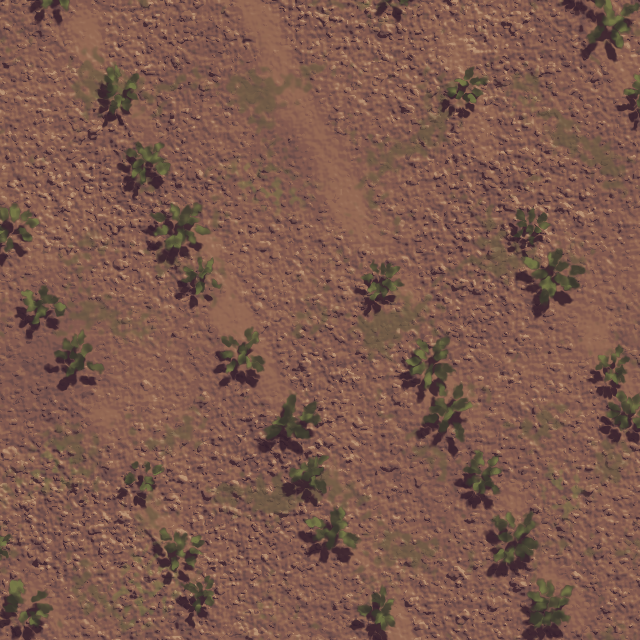
Reproduce this texture procedurally as a WebGL 2 fragment shader.

```glsl
#version 300 es
precision highp float;

uniform vec2 u_resolution;
out vec4 fragColor;

#define ROW_GAP 0.276
#define ROW_SLANT 0.52
#define ROW_START 0.345
#define PLANT_GAP 0.1
#define PLANT_REACH 0.036
#define LEAF_SIZE vec2(0.0135, 0.0075)
#define SHADOW_SHIFT vec2(0.011, 0.023)
#define LIGHT_DIR vec2(0.55, 0.835)
#define BARE_ROW 2.0
#define BARE_ABOVE 0.66
#define RELIEF_GAIN 0.85
#define CLOD_GAIN 1.1

const vec3 DEEP = vec3(0.27, 0.17, 0.20);
const vec3 DARK = vec3(0.42, 0.30, 0.29);
const vec3 SOIL = vec3(0.51, 0.35, 0.31);
const vec3 LIGHT = vec3(0.58, 0.41, 0.33);
const vec3 PALE = vec3(0.72, 0.57, 0.45);
const vec3 OLIVE = vec3(0.41, 0.35, 0.26);
const vec3 SHADE = vec3(0.20, 0.12, 0.17);
const vec3 LEAF_DARK = vec3(0.23, 0.23, 0.18);
const vec3 LEAF_BRIGHT = vec3(0.45, 0.48, 0.27);

vec2 hash2(vec2 c) {
  vec3 q = fract(c.xyx * vec3(0.1031, 0.1030, 0.0973));
  q += dot(q, q.yzx + 33.33);
  return fract((q.xx + q.yz) * q.zy);
}

float corner(vec2 cell, vec2 f, vec2 o) {
  return dot(hash2(cell + o) * 2.0 - 1.0, f - o);
}

float gradientNoise(vec2 p) {
  vec2 c = floor(p), f = p - c;
  vec2 u = f * f * f * (f * (f * 6.0 - 15.0) + 10.0);
  return mix(mix(corner(c, f, vec2(0, 0)), corner(c, f, vec2(1, 0)), u.x),
             mix(corner(c, f, vec2(0, 1)), corner(c, f, vec2(1, 1)), u.x), u.y);
}

vec2 noise2(vec2 p) {
  return vec2(gradientNoise(p), gradientNoise(p + 50.0));
}

float soilHeight(vec2 p) {
  return gradientNoise(p * 42.0) + 0.7 * gradientNoise(p * 90.0 + 9.0)
       + 0.5 * gradientNoise(p * 165.0 + 31.0);
}

// Brightness change from scattered lumps and the shadows they throw
float clods(vec2 p, float density, float amount) {
  vec2 q = p * density;
  q += 0.35 * noise2(q * 1.6) + 0.16 * noise2(q * 3.7);
  float tone = 0.0;
  for (int y = -1; y <= 1; y++)
    for (int x = -1; x <= 1; x++) {
      vec2 id = floor(q) + vec2(x, y);
      vec2 h = hash2(id + density), d = q - id - hash2(id + 70.0);
      float radius = mix(0.15, 0.44, h.x * h.x) * step(h.y, amount) + 0.001;
      d.y = d.y * (1.0 + 0.7 * h.x) + (h.y - 0.3) * d.x;
      float body = 1.0 - smoothstep(0.85, 1.05, length(d) / radius);
      float shadow = 1.0 - smoothstep(0.75, 1.05, length(d + LIGHT_DIR * radius * 0.6) / radius);
      float lit = 0.1 + 0.3 * dot(d, LIGHT_DIR) / radius;
      tone += mix(-0.42 * shadow, lit, body);
    }
  return clamp(tone, -0.5, 0.45);
}

float rowCoord(vec2 p) {
  return (p.x + ROW_SLANT * p.y - ROW_START) / ROW_GAP;
}

// Leaf rosettes along the nearest row: x = coverage, y = leaf brightness
vec2 plants(vec2 p) {
  float row = round(rowCoord(p));
  vec2 leaf = vec2(0.0);
  for (int j = -1; j <= 1; j++) {
    vec2 id = vec2(row, floor(p.y / PLANT_GAP) + float(j));
    vec2 h = hash2(id + 17.0);
    vec2 center = vec2(0.0, (id.y + 0.5 + 0.5 * (h.y - 0.5)) * PLANT_GAP);
    center.x = ROW_GAP * row + ROW_START - ROW_SLANT * center.y + (h.x - 0.5) * 0.03;
    if (h.x < 0.1 || (row == BARE_ROW && center.y > BARE_ABOVE)) continue;
    float size = mix(0.65, 1.1, hash2(id + 41.0).x);
    for (int i = 0; i < 13; i++) {
      vec2 r = hash2(id * 13.0 + float(i) * 5.3);
      float angle = float(i) * 2.4 + r.x;
      vec2 axis = vec2(cos(angle), sin(angle)), d = p - center;
      d = vec2(dot(d, axis), dot(d, vec2(-axis.y, axis.x)));
      d.x -= size * PLANT_REACH * sqrt(r.y);
      float mask = 1.0 - smoothstep(0.6, 1.15, length(d / (LEAF_SIZE * size)));
      leaf = vec2(max(leaf.x, mask), mix(leaf.y, r.x, mask));
    }
  }
  return leaf;
}

vec3 soilRamp(float t) {
  vec3 c = mix(DEEP, DARK, smoothstep(0.0, 0.27, t));
  c = mix(c, SOIL, smoothstep(0.27, 0.48, t));
  c = mix(c, LIGHT, smoothstep(0.5, 0.7, t));
  return mix(c, PALE, smoothstep(0.7, 1.05, t));
}

void main() {
  vec2 p = gl_FragCoord.xy / min(u_resolution.x, u_resolution.y);
  // Planting ridges: pale smooth crest with a dark broken groove beside it
  float s = rowCoord(p) + 0.16 * gradientNoise(p * 5.0) + 0.1 * gradientNoise(p * 22.0);
  float across = s - round(s);
  float bare = step(abs(round(s) - BARE_ROW), 0.5) * smoothstep(0.55, 0.7, p.y);
  float patchy = max(bare, smoothstep(-0.1, 0.25, gradientNoise(p * 9.0 + 3.0)));
  float crest = (1.0 - smoothstep(0.05, 0.16, abs(across - 0.03))) * patchy;
  float groove = 1.0 - smoothstep(0.0, 0.035, abs(across + 0.13));
  groove *= smoothstep(0.0, 0.3, gradientNoise(p * 9.0 + 12.0));
  // Crumbled ground
  float rough = clamp(0.9 + 0.8 * gradientNoise(p * 3.5 + 20.0) - 0.6 * crest, 0.3, 1.1);
  float relief = soilHeight(p) - soilHeight(p + LIGHT_DIR * 0.004);
  float lumps = clods(p, 34.0, 0.55 * rough) + clods(p, 68.0, 0.8 * rough);
  float tone = 0.52 + 0.2 * gradientNoise(p * 6.0 + 8.0) + 0.16 * crest - 0.28 * groove;
  vec3 color = soilRamp(tone + rough * (RELIEF_GAIN * relief + CLOD_GAIN * lumps));
  float moss = gradientNoise(p * 11.0 + 60.0) + 0.7 * gradientNoise(p * 70.0 + 5.0);
  color = mix(color, OLIVE, 0.7 * smoothstep(0.15, 0.5, moss));
  // Sparse weeds
  float weeds = smoothstep(0.22, 0.45, gradientNoise(p * 6.5 + 90.0));
  weeds *= smoothstep(-0.05, 0.25, gradientNoise(p * 75.0));
  color = mix(color, LEAF_BRIGHT, 0.45 * weeds);
  // Crop and its shadow
  vec2 ragged = p + 0.006 * noise2(p * 80.0) + 0.004 * noise2(p * 150.0);
  color = mix(color, SHADE, 0.85 * plants(ragged + SHADOW_SHIFT).x);
  vec2 leaf = plants(ragged);
  float leafTone = clamp(leaf.y + 1.1 * gradientNoise(p * 75.0), 0.0, 1.0);
  color = mix(color, mix(LEAF_DARK, LEAF_BRIGHT, leafTone * leafTone), 0.85 * leaf.x);
  fragColor = vec4(color, 1.0);
}
```
